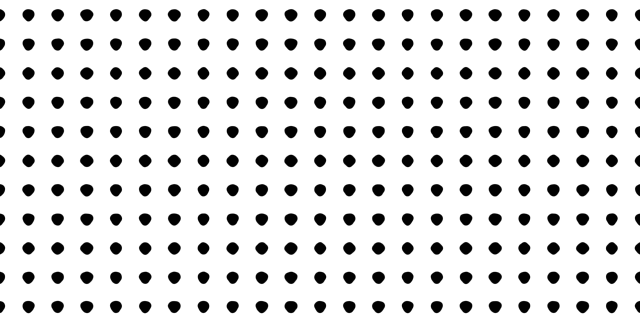
Give the GLSL for this pattern, as a Shadertoy shader.

```glsl
// Lengths are fractions of the canvas height.
const float PITCH = 35.0 / 384.0;
const vec2 FIRST_DOT = vec2(34.2, 16.0) / 384.0;
const float RADIUS = 0.0186;
const float EDGE_SOFTNESS = 0.0016;

const float COLUMN_CYCLE = 3.5;     // columns per cycle of dot width
const float ROW_CYCLE = 3.0;        // rows per cycle of dot outline
const float WIDTH_SWING = 0.13;
const float TEARDROP_DEPTH = 0.065;
const float DIAMOND_DEPTH = 0.04;
const float WOBBLE_DEPTH = 0.06;
const float WOBBLE_SCALE = 1.3;

const vec3 PAPER = vec3(1.0);
const vec3 INK = vec3(0.004);
const float TAU = 6.2831853;

vec2 hashGradient(vec2 cell) {
    float h = fract(sin(dot(cell, vec2(127.1, 311.7))) * 43758.5);
    return vec2(cos(TAU * h), sin(TAU * h));
}

float gradientNoise(vec2 p) {
    vec2 i = floor(p);
    vec2 f = p - i;
    vec2 u = f * f * f * (f * (f * 6.0 - 15.0) + 10.0);
    vec2 e = vec2(0.0, 1.0);
    float bottom = mix(dot(hashGradient(i), f),
                       dot(hashGradient(i + e.yx), f - e.yx), u.x);
    float top = mix(dot(hashGradient(i + e.xy), f - e.xy),
                    dot(hashGradient(i + e.yy), f - e.yy), u.x);
    return mix(bottom, top, u.y);
}

// Approximate signed distance to the hand-cut dot of one grid cell.
float dotDistance(vec2 p, vec2 cell) {
    // Dots widen across each column cycle, then snap back to narrow.
    float widthPhase = fract((cell.x - 2.5) / COLUMN_CYCLE);
    p.x /= 1.0 + WIDTH_SWING * (widthPhase - 0.4);

    // Rows cycle between a downward point and a soft diamond.
    float rowPhase = mod(cell.y, ROW_CYCLE);
    float diamond = smoothstep(0.5, 2.0, rowPhase);
    float angle = atan(p.y, p.x + 1e-6);
    float teardrop = TEARDROP_DEPTH * (1.0 - 0.8 * diamond) * sin(-3.0 * angle + TAU * 0.5);
    teardrop = -abs(TEARDROP_DEPTH) * (1.0 - 0.8 * diamond) * -sin(3.0 * angle);
    float facets = DIAMOND_DEPTH * mix(0.35, 1.0, diamond) * cos(4.0 * angle);

    // Slight irregularity, unique to each dot.
    vec2 direction = vec2(cos(angle), sin(angle));
    float wobble = WOBBLE_DEPTH * gradientNoise(direction * WOBBLE_SCALE + cell * 7.37);

    return length(p) - RADIUS * (1.0 + teardrop + facets + wobble);
}

void mainImage(out vec4 fragColor, in vec2 fragCoord) {
    vec2 grid = (fragCoord / iResolution.y - FIRST_DOT) / PITCH;
    vec2 cell = floor(grid + 0.5);
    float d = dotDistance((grid - cell) * PITCH, cell);

    float edge = max(EDGE_SOFTNESS, 0.75 / iResolution.y);
    float ink = 1.0 - smoothstep(-edge, edge, d);
    fragColor = vec4(mix(PAPER, INK, ink), 1.0);
}
```
